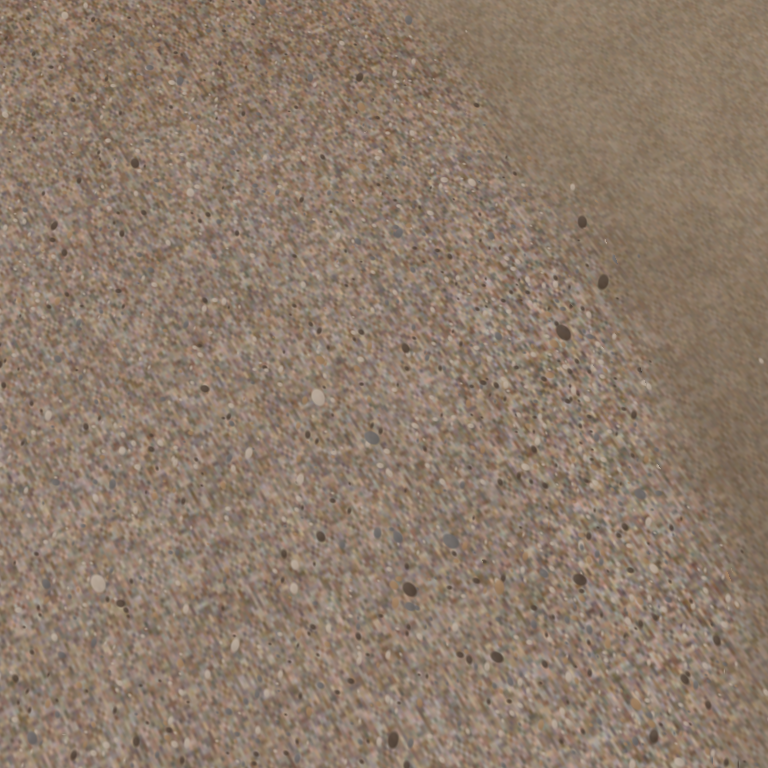
This texture is drawn by a WebGL 2 fragment shader. Its source:

```glsl
#version 300 es
precision highp float;

uniform vec2 u_resolution;
out vec4 fragColor;

vec3 hash3(vec2 cell) {
  vec3 q = fract(cell.xyx * vec3(0.1031, 0.1030, 0.0973));
  q += dot(q, q.yxz + 33.33);
  return fract((q.xxy + q.yzz) * q.zyx);
}

vec3 noise3(vec2 p) {
  vec2 cell = floor(p);
  vec2 f = fract(p);
  f = f * f * (3.0 - 2.0 * f);
  vec3 low = mix(hash3(cell), hash3(cell + vec2(1, 0)), f.x);
  vec3 high = mix(hash3(cell + vec2(0, 1)), hash3(cell + vec2(1, 1)), f.x);
  return mix(low, high, f.y);
}

// Tilted axes: x runs across the grain, y along it
vec2 grainAxes(vec2 p) {
  const vec2 across = vec2(0.87, 0.49);
  return vec2(dot(p, across), dot(p, vec2(-across.y, across.x)));
}

// Ground plane: features shrink towards the top
vec2 groundPlane(vec2 p) {
  return vec2(p.x - 0.5, p.y) / (1.0 - 0.24 * p.y) + 2.0;
}

// Curved border of the smooth sand, positive on its side
float smoothSide(vec2 p) {
  return p.x - (1.0 - 0.1 * p.y - 0.38 * p.y * p.y);
}

vec3 sandBase(vec2 p, float smoothSand) {
  vec3 dry = mix(vec3(0.562, 0.491, 0.434), vec3(0.535, 0.452, 0.382),
                 smoothstep(0.65, 1.05, p.y));
  vec3 damp = mix(vec3(0.492, 0.423, 0.355), vec3(0.555, 0.485, 0.407),
                  smoothstep(0.4, 1.0, p.y + 0.6 * (p.x - 0.8)));
  return mix(dry, damp, smoothSand);
}

vec3 grainColor(vec2 g, float scale, float contrast) {
  vec3 n = noise3(g * scale * vec2(1.0, 0.65)) - 0.5;
  return contrast * (n.x + 0.33 * n.y * vec3(1.0, 0.0, -1.0)
                     + 0.18 * n.z * vec3(0.6, -0.8, 0.6));
}

vec3 stoneColor(float pick, float darkShare) {
  vec3 dark = mix(vec3(0.31, 0.255, 0.215), vec3(0.41, 0.40, 0.40),
                  step(0.55, fract(pick * 17.0)));
  vec3 light = mix(vec3(0.73, 0.67, 0.61), vec3(0.62, 0.49, 0.36),
                   step(0.75, fract(pick * 23.0)));
  return mix(light, dark, step(pick, darkShare));
}

// Scattered elongated stones, one candidate per cell
vec3 addStones(vec3 color, vec2 p, float cells, float chance,
               vec2 sizeRange, float darkShare, float blur) {
  vec2 home = floor(p * cells);
  for (int j = -1; j <= 1; j++) {
    for (int i = -1; i <= 1; i++) {
      vec2 cell = home + vec2(i, j);
      vec3 place = hash3(cell + cells);
      vec3 kind = hash3(cell + 3.0 * cells + 71.0);
      vec2 offset = p * cells - cell - 0.2 - 0.6 * place.xy;
      float turn = 1.6 * (kind.x - 0.5);
      offset = grainAxes(mat2(cos(turn), sin(turn), -sin(turn), cos(turn)) * offset);
      float radius = mix(sizeRange.x, sizeRange.y, kind.y * kind.y);
      vec2 stretched = offset / vec2(1.0, 1.2 + 0.6 * kind.x);
      float dist = length(stretched) - radius;
      float soft = blur * cells;
      float cover = (1.0 - smoothstep(-soft, soft, dist)) * step(place.z, chance);

      // Light falls from the upper left
      float shade = dot(stretched / radius, vec2(-0.3, 0.8));
      vec3 stone = stoneColor(kind.z, darkShare) + 0.045 * shade;
      color = mix(color, stone, 0.85 * cover);
    }
  }
  return color;
}

void main() {
  vec2 p = gl_FragCoord.xy / u_resolution;
  vec2 ground = groundPlane(p);
  vec2 g = grainAxes(ground);
  float blur = 0.0012 + 0.5 / u_resolution.y;

  // Zones: smooth sand, and a gravelly band beside it
  float side = smoothSide(p) + 0.06 * (noise3(ground * 9.0).x - 0.5);
  float smoothSand = smoothstep(-0.08, 0.07, side);
  float band = exp(-pow((side + 0.13) / 0.13, 2.0)) * (1.0 - smoothstep(0.5, 0.95, p.y));
  float gravel = (1.0 - smoothSand) * (0.35 + 0.65 * band + 0.25 * (1.0 - p.y));

  // Sand with broad mottling and fine grain
  vec3 color = sandBase(p, smoothSand);
  color += 0.035 * (noise3(ground * 14.0).x - 0.5);
  float contrast = mix(1.0, 0.38, smoothSand) + 0.2 * band;
  color += grainColor(g, 120.0, 0.12 * contrast);
  color += grainColor(g + 5.3, 235.0, 0.19 * contrast);

  // Grit, then pebbles
  color = addStones(color, ground, 75.0, 0.32 * gravel, vec2(0.1, 0.3), 0.42, blur);
  color = addStones(color, ground + 0.37, 38.0, 0.16 * gravel, vec2(0.1, 0.23), 0.5, blur);
  color = addStones(color, ground + 0.71, 17.0, 0.13 * gravel, vec2(0.09, 0.17), 0.85, blur);

  fragColor = vec4(clamp(color, 0.0, 1.0), 1.0);
}
```
